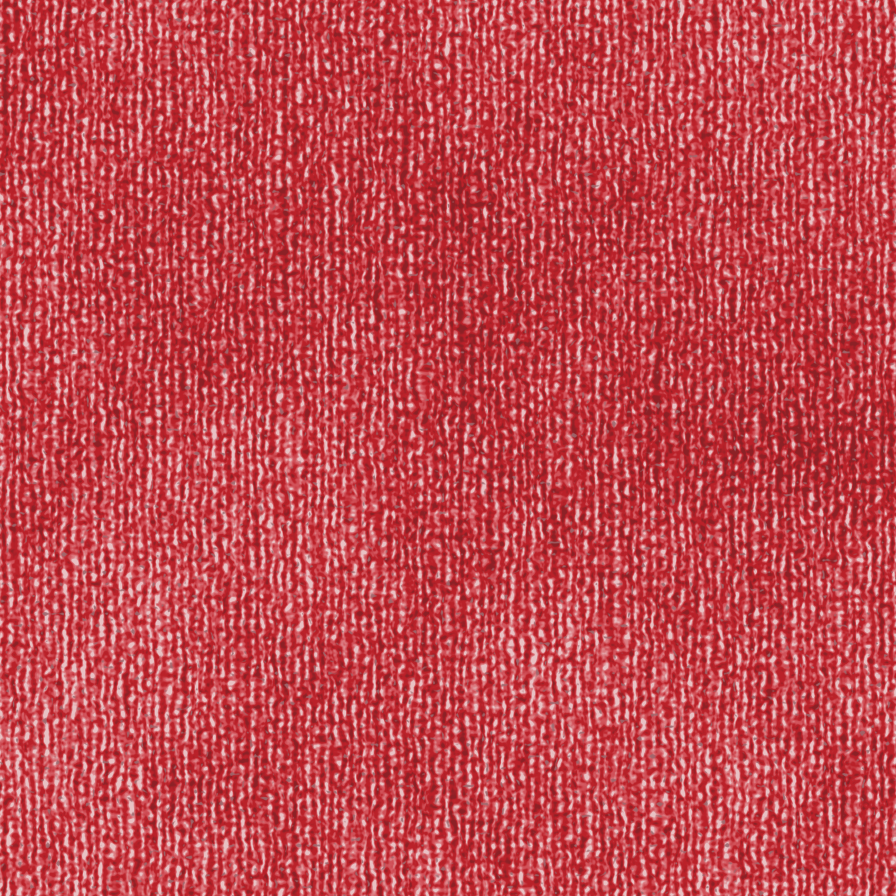
Write a WebGL 2 fragment shader that draws this texture.

```glsl
#version 300 es
precision highp float;

uniform vec2 u_resolution;
out vec4 fragColor;

const float TAU = 6.2831853;

// Weave
const float RIB_COUNT = 96.0;
const float ROW_COUNT = 124.0;
const float RIB_DEPTH = 0.80;
const float ROW_DEPTH = 0.13;
const float BEND = 0.55;
const float JITTER = 0.34;

// Grain
const vec2 GRAIN_FREQ = vec2(145.0, 116.0);
const float GRAIN_GAIN = 2.75;
const float STREAK_GAIN = 0.75;
const float FLECK_START = 0.30;
const float FLECK_END = 0.52;

// Broad shading
const float BAND_DEPTH = 0.42;
const float BAND_WIDTH = 0.20;
const float CLOUD_GAIN = 0.55;

// Thread colours, from groove to glint
const vec3 GROOVE = vec3(0.55, 0.13, 0.15);
const vec3 RED = vec3(0.73, 0.13, 0.16);
const vec3 PINK = vec3(0.82, 0.32, 0.35);
const vec3 ROSE = vec3(0.86, 0.49, 0.51);
const vec3 GLINT = vec3(0.91, 0.76, 0.77);
const vec3 ASH = vec3(0.62, 0.41, 0.43);

const int SAMPLES = 2;

uint hash(uvec2 p) {
    uint h = p.x * 1597334677u ^ p.y * 3812015801u;
    h = (h ^ (h >> 16)) * 2146121005u;
    h = (h ^ (h >> 15)) * 2221713035u;
    return h ^ (h >> 16);
}

vec2 gradient(ivec2 cell) {
    float angle = float(hash(uvec2(cell)) >> 8) / 16777216.0 * TAU;
    return vec2(cos(angle), sin(angle));
}

float gradientNoise(vec2 p) {
    vec2 base = floor(p);
    vec2 f = p - base;
    ivec2 c = ivec2(base);
    vec2 s = f * f * f * (f * (f * 6.0 - 15.0) + 10.0);
    float a = dot(gradient(c), f);
    float b = dot(gradient(c + ivec2(1, 0)), f - vec2(1.0, 0.0));
    float d = dot(gradient(c + ivec2(0, 1)), f - vec2(0.0, 1.0));
    float e = dot(gradient(c + ivec2(1, 1)), f - vec2(1.0, 1.0));
    return mix(mix(a, b, s.x), mix(d, e, s.x), s.y);
}

// Large soft light and dark areas, with a slanted dark band
float broadShade(vec2 uv) {
    float offset = (uv.y - 0.88 + 0.36 * uv.x) / BAND_WIDTH;
    float band = exp(-offset * offset);
    float cloud = gradientNoise(uv * 3.2 + 17.0) + 0.5 * gradientNoise(uv * 9.0 + 41.0);
    return 0.14 - BAND_DEPTH * band + CLOUD_GAIN * cloud;
}

vec3 threadColour(float tone) {
    vec3 c = mix(GROOVE, RED, smoothstep(-1.5, -0.6, tone));
    c = mix(c, PINK, smoothstep(-0.45, 0.35, tone));
    c = mix(c, ROSE, smoothstep(0.35, 1.0, tone));
    return mix(c, GLINT, smoothstep(1.0, 1.7, tone));
}

vec3 fabric(vec2 uv) {
    // Wavering vertical ribs
    float bend = BEND * gradientNoise(uv * vec2(22.0, 13.0) + 5.0)
               + JITTER * gradientNoise(uv * vec2(64.0, 52.0) + 91.0);
    float ribX = uv.x * RIB_COUNT + bend;
    float rib = cos(TAU * ribX);

    // Faint cross threads
    float rowShift = 1.2 * gradientNoise(uv * vec2(30.0, 18.0) + 133.0);
    float row = cos(TAU * (uv.y * ROW_COUNT + rowShift));

    // Grains gathered on the crests, and long streaks along the ribs
    vec2 g = vec2(ribX / RIB_COUNT, uv.y) * GRAIN_FREQ;
    float grain = gradientNoise(g + 211.0) + 0.6 * gradientNoise(g * 1.87 + 373.0);
    float streak = gradientNoise(vec2(ribX * 0.9, uv.y * 11.0) + 57.0);

    float tone = RIB_DEPTH * rib + ROW_DEPTH * row
               + GRAIN_GAIN * grain * (0.85 + 0.3 * rib)
               + STREAK_GAIN * streak + broadShade(uv);

    // Scattered ashen flecks
    float fleck = gradientNoise(g * vec2(1.15, 1.3) + 517.0);
    float ash = smoothstep(FLECK_START, FLECK_END, fleck);
    return mix(threadColour(tone), ASH, 0.9 * ash);
}

void main() {
    float side = min(u_resolution.x, u_resolution.y);
    vec3 sum = vec3(0.0);
    for (int j = 0; j < SAMPLES; j++) {
        for (int i = 0; i < SAMPLES; i++) {
            vec2 shift = (vec2(i, j) + 0.5) / float(SAMPLES) - 0.5;
            sum += fabric((gl_FragCoord.xy + shift) / side);
        }
    }
    fragColor = vec4(sum / float(SAMPLES * SAMPLES), 1.0);
}
```
